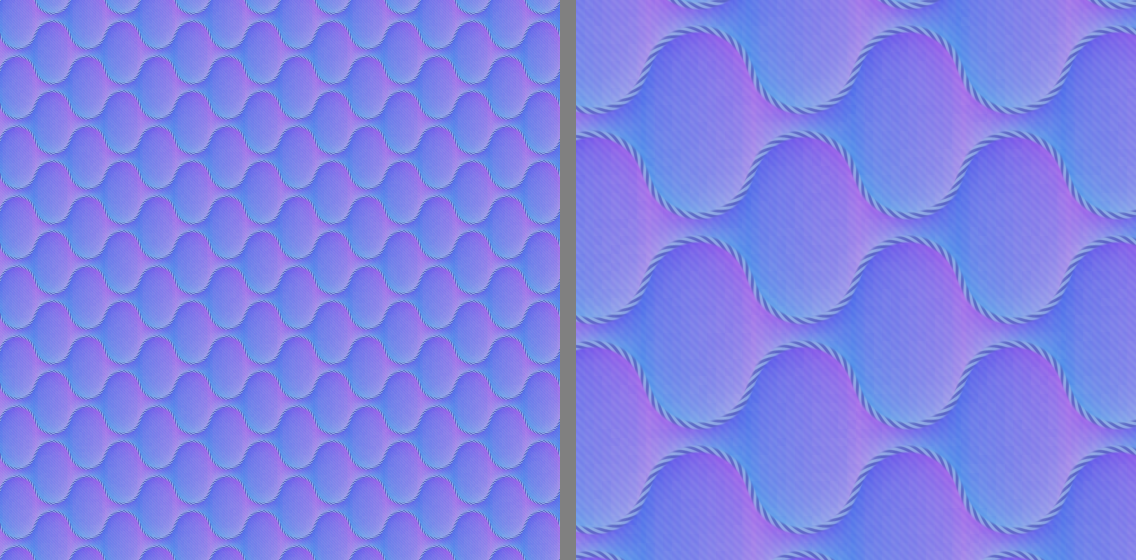
Left: the whole. Right: its middle third, enlarged.
A three.js fragment shader for this texture map:

```glsl
#define ROWS 16.0          // wavy seams up the canvas, two rows per wavelength
#define AMPLITUDE 0.39     // wave height, in row units
#define RADIUS 0.503       // radius of the crests and troughs
#define STEEPEST 1.152     // angle of the straight flanks
#define SEAM_SLOPE 0.125   // strength of the slope beside a seam
#define FALLOFF 0.18       // reach of that slope
#define DOME vec2(0.066, 0.042) // gentle bulge of a whole cell
#define SEAM_HALF 0.031    // half width of the stitched cord
#define STITCHES 11.0      // stitches per half wavelength
#define THREADS 192.0      // woven threads across the canvas
#define WEAVE 0.022        // strength of the woven relief

varying vec2 vUv;

const float PI = 3.14159265;
const vec3 FLAT_COLOR = vec3(0.50, 0.51, 0.916);
const vec3 CORD_DARK = vec3(0.33, 0.38, 0.74);
const vec3 CORD_LIGHT = vec3(0.58, 0.70, 0.89);

float hash(vec2 p) {
  return fract(sin(dot(p, vec2(127.1, 311.7))) * 43758.5453);
}

// Circular arcs joined by straight flanks: x is the height, y its slope
vec2 wave(float q) {
  float u = fract(q) - 0.5;
  float side = mod(floor(q), 2.0) < 0.5 ? 1.0 : -1.0;
  float arcX = clamp(u, -RADIUS * sin(STEEPEST), RADIUS * sin(STEEPEST));
  float drop = sqrt(RADIUS * RADIUS - arcX * arcX);
  float slope = -arcX / drop;
  float height = AMPLITUDE - RADIUS + drop + slope * (u - arcX);
  return side * vec2(height, slope);
}

// Stitch count along the curve, even in arc length
float stitchPhase(float q) {
  float u = fract(q) - 0.5;
  float arcX = clamp(u, -RADIUS * sin(STEEPEST), RADIUS * sin(STEEPEST));
  float len = RADIUS * asin(arcX / RADIUS) + (u - arcX) / cos(STEEPEST);
  float flank = 0.5 - RADIUS * sin(STEEPEST);
  float halfLen = RADIUS * STEEPEST + flank / cos(STEEPEST);
  return 0.5 * STITCHES * len / halfLen;
}

// Slope falling toward a seam, given the offset above it and its steepness
vec2 seamSlope(float offset, float steepness) {
  vec2 normal = normalize(vec2(-steepness, 1.0));
  float d = offset * normal.y;
  return -sign(d) * normal * exp(-abs(d) / FALLOFF) * smoothstep(0.0, 0.04, abs(d));
}

// Fine twill with slight differences between thread crossings
vec2 weave(vec2 uv) {
  vec2 p = uv * THREADS;
  vec2 cell = mod(floor(p), THREADS);
  float twill = sin(2.0 * PI * (p.x + p.y));
  float thread = sin(2.0 * PI * p.x);
  float grain = hash(cell) - 0.5;
  return WEAVE * vec2(0.6 * twill + 0.4 * thread + 0.7 * grain,
                      0.8 * twill + 0.7 * grain);
}

void main() {
  vec2 p = vUv * ROWS;

  // Closest seam on either side: offset, steepness, phase
  vec3 below = vec3(9.0, 0.0, 0.0);
  vec3 above = vec3(-9.0, 0.0, 0.0);
  for (int i = -1; i <= 2; i++) {
    float row = floor(p.y) + float(i);
    float q = p.x + row;
    vec2 w = wave(q);
    vec3 seam = vec3(p.y - row - w.x, w.y, q);
    if (seam.x >= 0.0 && seam.x < below.x) below = seam;
    if (seam.x < 0.0 && seam.x > above.x) above = seam;
  }

  // Puffed cloth, with green pointing down
  vec2 tilt = seamSlope(below.x, below.y) + seamSlope(above.x, above.y);
  float rise = (below.x + above.x) / (below.x - above.x);
  vec2 dome = DOME * vec2(-cos(PI * above.z), rise);
  vec3 color = FLAT_COLOR;
  color.rg += (SEAM_SLOPE * tilt + dome) * vec2(0.9, -1.0) + weave(vUv);

  // Twisted cord, its phase taken at the nearest point of the curve
  vec3 nearest = below.x / length(vec2(below.y, 1.0)) <
                 -above.x / length(vec2(above.y, 1.0)) ? below : above;
  vec2 normal = normalize(vec2(-nearest.y, 1.0));
  float d = nearest.x * normal.y;
  float along = stitchPhase(nearest.z - d * normal.x);
  float twist = sin(2.0 * PI * (along + 0.5 * d / SEAM_HALF));
  vec3 cord = mix(CORD_DARK, CORD_LIGHT, smoothstep(-0.9, 0.9, twist));
  float cover = 1.0 - smoothstep(SEAM_HALF - 0.016, SEAM_HALF + 0.016, abs(d));
  color = mix(color, cord, 0.75 * cover);

  gl_FragColor = vec4(color, 1.0);
}
```
